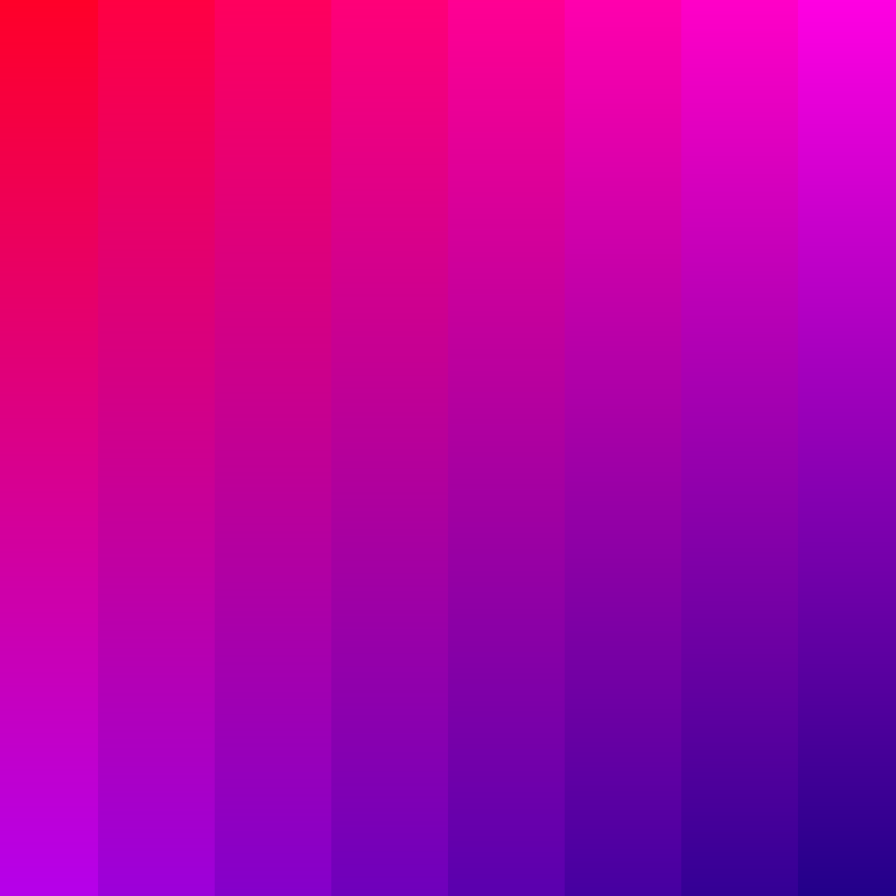
Write a three.js fragment shader that draws this background.

```glsl
// Eight flat-edged vertical bands, each a vertical gradient from a hot
// red-to-magenta top down to a violet-to-indigo base. A smoothed stair
// function picks the band, which sets the top and bottom colours.
varying vec2 vUv;

// Band number 0..7, counted outward from the central edge, with soft steps.
float bandIndex(float x) {
  float position = (x - 0.5) / 0.1302 + 4.0;
  float nearestEdge = floor(position + 0.5);
  float softness = 0.006;
  float stair = nearestEdge - 1.0
    + smoothstep(-softness, softness, position - nearestEdge);
  return clamp(stair, 0.0, 7.0);
}

void main() {
  float across = bandIndex(vUv.x) / 7.0;

  // Top row: red turning to magenta
  vec3 topColor = mix(vec3(1.0, 0.0, 0.16), vec3(1.0, 0.0, 0.885), across);

  // Bottom row: violet turning to indigo, darkening faster at the left
  float darkening = across * (1.22 - 0.22 * across);
  vec3 bottomColor = mix(vec3(0.71, 0.0, 0.92), vec3(0.135, 0.0, 0.54), darkening);

  gl_FragColor = vec4(mix(bottomColor, topColor, vUv.y), 1.0);
}
```
